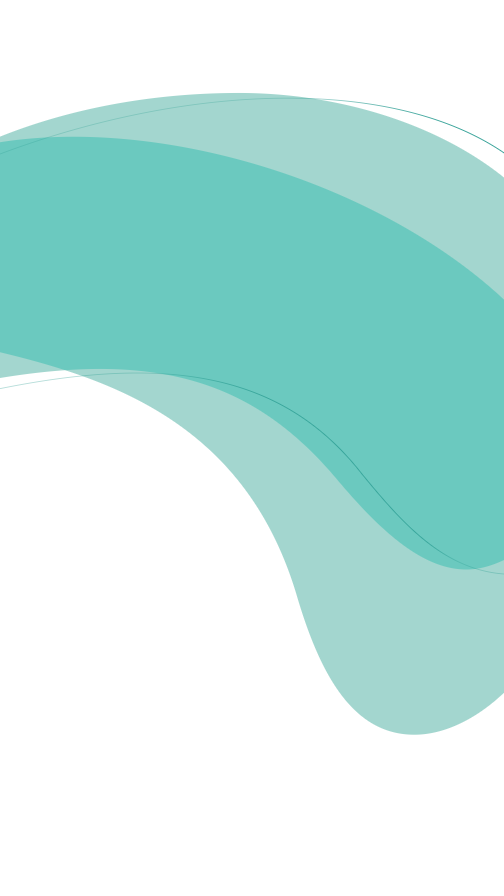
Reproduce this background procedurally as a Shadertoy shader.

```glsl
// Signed distance above a cubic curve whose x grows steadily from a to d
float aboveCurve(vec2 p, vec2 a, vec2 b, vec2 c, vec2 d) {
    float lo = 0.0, hi = 1.0;
    for (int i = 0; i < 18; i++) {
        float t = 0.5 * (lo + hi), s = 1.0 - t;
        float x = s*s*s*a.x + 3.0*s*t*(s*b.x + t*c.x) + t*t*t*d.x;
        if (x < p.x) lo = t; else hi = t;
    }
    float t = 0.5 * (lo + hi), s = 1.0 - t;
    float y = s*s*s*a.y + 3.0*s*t*(s*b.y + t*c.y) + t*t*t*d.y;
    vec2 tangent = normalize(s*s*(b - a) + 2.0*s*t*(c - b) + t*t*(d - c));
    return (p.y - y) * tangent.x;
}

// Edges of the broad ribbon
float broadTop(vec2 p) {
    vec2 crest = vec2(4.27, 14.34);
    if (p.x < crest.x)
        return aboveCurve(p, vec2(0, 13.56), vec2(1.25, 14.06), vec2(2.71, 14.34), crest);
    return aboveCurve(p, crest, vec2(6.04, 14.34), vec2(7.81, 13.79), vec2(9, 12.83));
}

float broadBottom(vec2 p) {
    vec2 bend = vec2(5.31, 5.33), trough = vec2(7.4, 2.88);
    if (p.x < bend.x)
        return aboveCurve(p, vec2(0, 9.71), vec2(2.08, 9.21), vec2(4.42, 8.38), bend);
    if (p.x < trough.x)
        return aboveCurve(p, bend, vec2(5.75, 3.85), vec2(6.35, 2.88), trough);
    return aboveCurve(p, trough, vec2(7.96, 2.88), vec2(8.54, 3.19), vec2(9, 3.63));
}

// Edges of the inner ribbon
float innerTop(vec2 p) {
    return aboveCurve(p, vec2(0, 13.46), vec2(2.92, 13.92), vec2(6.77, 12.73), vec2(9, 10.65));
}

float innerBottom(vec2 p) {
    vec2 bend = vec2(6, 7.46), trough = vec2(8.33, 5.83);
    if (p.x < bend.x)
        return aboveCurve(p, vec2(0, 9.25), vec2(2.81, 9.71), vec2(4.52, 9.21), bend);
    if (p.x < trough.x)
        return aboveCurve(p, bend, vec2(6.79, 6.52), vec2(7.54, 5.83), trough);
    return aboveCurve(p, trough, vec2(8.56, 5.83), vec2(8.79, 5.9), vec2(9, 6));
}

// Hairlines that trail the ribbons
float upperHairline(vec2 p) {
    return aboveCurve(p, vec2(0, 13.25), vec2(3.33, 14.5), vec2(6.98, 14.65), vec2(9, 13.27));
}

float lowerHairline(vec2 p) {
    vec2 bend = vec2(6.46, 7.54);
    if (p.x < bend.x)
        return aboveCurve(p, vec2(0, 9.06), vec2(3.02, 9.67), vec2(5.06, 9.33), bend);
    return aboveCurve(p, bend, vec2(7.19, 6.65), vec2(7.92, 5.83), vec2(9, 5.75));
}

// Pixel coverage of a half plane and of a thin stroke
float cover(float dist, float px) {
    return clamp(0.5 + dist / px, 0.0, 1.0);
}

float stroke(float dist, float px) {
    return cover(dist + 0.008, px) - cover(dist - 0.008, px);
}

void mainImage(out vec4 fragColor, in vec2 fragCoord) {
    // Canvas is 9 units wide and 16 high
    vec2 p = fragCoord / iResolution.xy * vec2(9, 16);
    float px = 16.0 / iResolution.y;

    float broad = cover(broadBottom(p), px) * cover(-broadTop(p), px);
    float inner = cover(innerBottom(p), px) * cover(-innerTop(p), px);

    // Pale where either ribbon lies, deep where they overlap
    vec3 color = mix(vec3(1), vec3(0.64, 0.84, 0.81), max(broad, inner));
    color = mix(color, vec3(0.42, 0.79, 0.75), broad * inner);

    // Hairlines fade along their length
    vec3 ink = vec3(0.18, 0.62, 0.58);
    float upperFade = mix(0.3, 1.0, smoothstep(4.5, 8.5, p.x));
    float lowerFade = 0.35 + 0.5 * smoothstep(2.5, 5.0, p.x) * (1.0 - smoothstep(7.5, 8.3, p.x));
    color = mix(color, ink, upperFade * stroke(upperHairline(p), px));
    color = mix(color, ink, lowerFade * stroke(lowerHairline(p), px));

    fragColor = vec4(color, 1);
}
```
